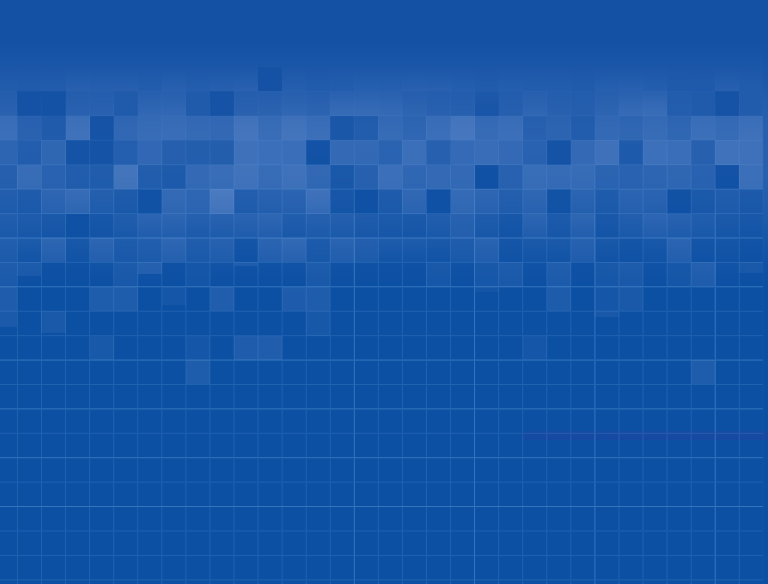
Write a WebGL 1 fragment shader that draws this background.

```glsl
precision highp float;
// Blue backdrop: a soft pale band broken into a mosaic of hashed tiles that
// thins out downwards, under a fine grid with a few stronger rules.
// Positions are fractions of the canvas, measured from its upper left corner.

#define CELL vec2(0.03133, 0.04181)
#define GRID_ORIGIN vec2(0.0227, 0.0312)
#define GRID_RIGHT 0.9935
#define LINE_HALF_WIDTH 0.0006
#define FAINT_LINE 0.20
#define STRONG_LINE 0.42
#define LAST_TILE_ROW 14.5
#define SKY vec3(0.078, 0.318, 0.648)
#define DEEP vec3(0.047, 0.312, 0.642)
#define PALE vec3(0.310, 0.490, 0.760)
#define LINE_COLOR vec3(0.450, 0.690, 0.900)
#define STRIPE_COLOR vec3(0.085, 0.290, 0.635)

uniform vec2 u_resolution;

float hash(vec2 p) {
  vec3 q = fract(p.xyx * vec3(0.1031, 0.1030, 0.0973));
  q += dot(q, q.yzx + 33.33);
  return fract((q.x + q.y) * q.z);
}

// Pale band: quick rise below the top, slow fall towards the middle.
float bandGlow(float y) {
  return smoothstep(0.06, 0.24, y) * (1.0 - smoothstep(0.29, 0.50, y));
}

// Amount of pale colour in a tile, at height y.
float tileLight(vec2 tile, float y) {
  float shade = hash(tile + 40.0);
  float streak = hash(vec2(tile.x, 7.0) + 12.0);
  float tone = mix(0.10, 0.88, mix(shade, streak, 0.25));
  float contrast = smoothstep(0.10, 0.20, y);
  float light = bandGlow(y) * mix(0.55, tone, contrast);

  // Isolated dark tiles above, bright accents in the middle of the band.
  float pick = hash(tile + 91.0);
  float upper = step(1.5, tile.y) * step(tile.y, 8.5);
  light *= 1.0 - 0.9 * upper * step(pick, 0.06);
  float accent = step(3.5, tile.y) * step(tile.y, 8.5) * step(0.95, pick);
  light += 0.25 * accent;

  // Sparse tiles dissolving into the lower field.
  float coverage = mix(0.55, 0.10, smoothstep(0.42, 0.58, y));
  float lower = step(8.5, tile.y) * step(tile.y, LAST_TILE_ROW);
  float scattered = step(hash(tile + 153.0), coverage);
  return light + lower * scattered * mix(0.12, 0.30, shade);
}

// x: strong vertical rules; y: strong horizontal rules.
vec2 strongRules(vec2 id) {
  float vertical = step(13.5, id.x) * step(mod(id.x - 14.0 + 0.5, 5.0), 1.0);
  float odd = step(0.75, mod(id.y + step(12.5, id.y), 2.0));
  float horizontal = odd * step(6.5, id.y) * step(id.y, 20.5);
  return vec2(vertical, horizontal);
}

void main() {
  vec2 p = gl_FragCoord.xy / u_resolution;
  p.y = 1.0 - p.y;
  float pixel = 1.0 / u_resolution.x;
  vec2 grid = (p - GRID_ORIGIN) / CELL;
  float inside = 1.0 - smoothstep(-pixel, pixel, p.x - GRID_RIGHT);

  // Ground and tiles
  vec3 color = mix(SKY, DEEP, smoothstep(0.10, 0.48, p.y));
  float light = mix(0.35 * bandGlow(p.y), tileLight(floor(grid), p.y), inside);
  color = mix(color, PALE, light);

  // Violet stripe at the lower right
  vec2 stripe = smoothstep(vec2(0.672, -0.009), vec2(0.690, -0.006),
                           vec2(p.x, -abs(p.y - 0.746)));
  color = mix(color, STRIPE_COLOR, stripe.x * stripe.y);

  // Grid lines, with distances in canvas widths
  vec2 id = floor(grid + 0.5);
  vec2 dist = abs(grid - id) * CELL * vec2(1.0, u_resolution.y * pixel);
  vec2 cover = clamp((LINE_HALF_WIDTH - dist) / pixel + 0.5, 0.0, 1.0);
  vec2 strong = strongRules(id) * smoothstep(0.26, 0.44, p.y);
  vec2 alpha = cover * mix(vec2(FAINT_LINE), vec2(STRONG_LINE), strong);
  float fade = smoothstep(0.10, 0.36, p.y) * inside;
  color = mix(color, LINE_COLOR, max(alpha.x, alpha.y) * fade);

  gl_FragColor = vec4(color, 1.0);
}
```
